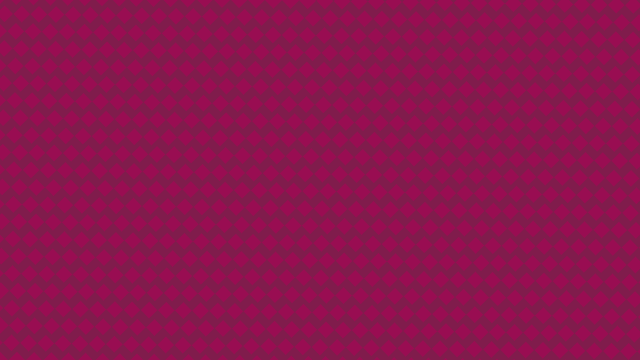
Reproduce this pattern procedurally as a Shadertoy shader.

```glsl
// Rows of plum-red diamonds on a darker plum ground, tilted slightly clockwise.
// Each diamond is a Manhattan-distance shape in a repeated cell; every other
// row slides sideways, so the ground between rows reads as a zigzag band.

const vec3 GROUND = vec3(0.50, 0.11, 0.30);
const vec3 DIAMOND = vec3(0.60, 0.05, 0.32);

vec2 rotate(vec2 p, float angle) {
    float c = cos(angle), s = sin(angle);
    return vec2(c * p.x - s * p.y, s * p.x + c * p.y);
}

// Signed distance to a square diamond whose corners lie at the given radius
float diamondDistance(vec2 p, float radius) {
    return (abs(p.x) + abs(p.y) - radius) * 0.7071;
}

void mainImage(out vec4 fragColor, in vec2 fragCoord) {
    vec2 uv = fragCoord / iResolution.y;

    // Lattice centred on one diamond, about 37 columns by 21 rows
    vec2 grid = rotate(uv - vec2(0.659, 0.616), 0.014) * vec2(21.0, 20.8);

    // Stagger alternate rows
    float row = floor(grid.y + 0.5);
    grid.x -= 0.33 * mod(row, 2.0);
    vec2 cell = fract(grid + 0.5) - 0.5;

    // Soften the edge over about one pixel
    float pixel = 21.0 / iResolution.y;
    float edge = diamondDistance(cell, 0.485);
    float inside = 1.0 - smoothstep(-0.6 * pixel, 0.6 * pixel, edge);

    fragColor = vec4(mix(GROUND, DIAMOND, inside), 1.0);
}
```
